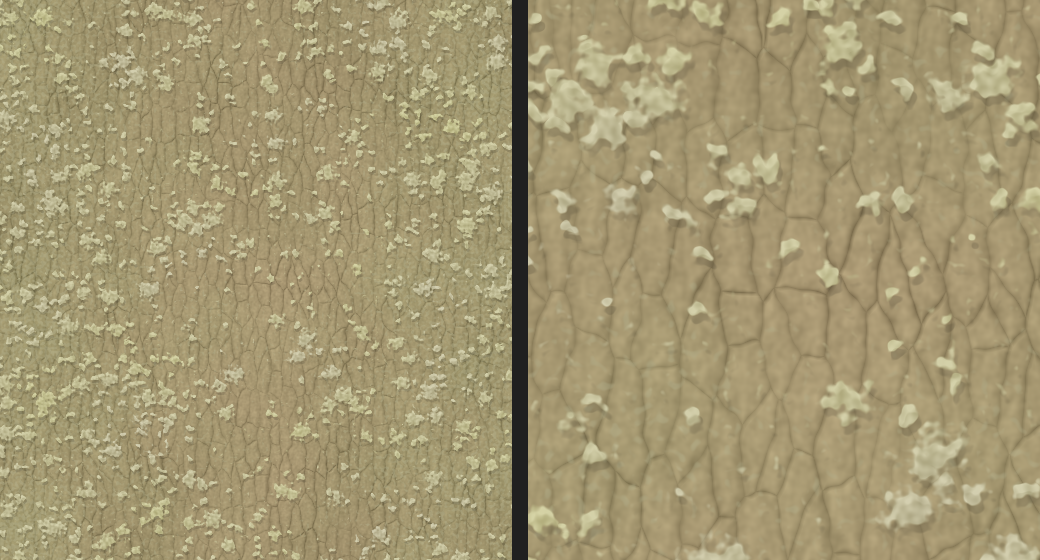
Left: the whole. Right: its middle third, enlarged.
Write a Shadertoy shader that draws this texture.

```glsl
// Draws old tree bark: cracked upright plates overgrown with pale tufts of lichen.

vec2 hash2(vec2 p) {
    vec3 h = fract(p.xyx * vec3(0.1031, 0.1030, 0.0973));
    h += dot(h, h.yzx + 33.33);
    return fract((h.xx + h.yz) * h.zy);
}

float cornerSlope(vec2 cell, vec2 offset) {
    float angle = 6.2832 * hash2(cell).x;
    return dot(vec2(cos(angle), sin(angle)), offset);
}

// Gradient noise, roughly -0.7 to 0.7
float noise(vec2 p) {
    vec2 i = floor(p), f = p - i;
    vec2 u = f * f * f * (f * (f * 6.0 - 15.0) + 10.0), e = vec2(1, 0);
    return mix(mix(cornerSlope(i, f), cornerSlope(i + e, f - e), u.x),
               mix(cornerSlope(i + e.yx, f - e.yx), cornerSlope(i + 1.0, f - 1.0), u.x), u.y);
}

vec2 noise2(vec2 p) {
    return vec2(noise(p), noise(p + 37.4));
}

vec2 plateSite(vec2 cell) {
    return 0.5 + vec2(0.68, 0.95) * (hash2(cell + 50.0) - 0.5);
}

// Distance to the nearest crack between tall Voronoi plates
float crackDistance(vec2 p) {
    vec2 scale = vec2(48, 20), q = p * scale, cell = floor(q), f = q - cell, nearest;
    float best = 9.0, edge = 1.0;
    for (int y = -1; y <= 1; y++)
    for (int x = -1; x <= 1; x++) {
        vec2 o = vec2(x, y), r = o + plateSite(cell + o) - f;
        if (dot(r, r) < best) { best = dot(r, r); nearest = r; }
    }
    for (int y = -2; y <= 2; y++)
    for (int x = -2; x <= 2; x++) {
        vec2 o = vec2(x, y), r = o + plateSite(cell + o) - f, gap = r - nearest;
        if (dot(gap, gap) < 0.0001) continue;
        vec2 n = normalize(gap), slope = scale * n;
        float d = dot(0.5 * (r + nearest), n) / length(slope);
        edge = min(edge, d * (1.0 + 0.8 * abs(slope.y) / length(slope)));
    }
    return edge;
}

// Bark relief: rounded plates with rough, fibrous faces
float barkHeight(vec2 p) {
    vec2 q = p + 0.007 * noise2(p * vec2(24, 13)) + 0.004 * noise2(p * vec2(75, 60));
    float depth = 0.65 + 0.7 * noise(p * vec2(17, 9) + 5.0);
    float plate = 1.0 - clamp(depth, 0.2, 1.0) * exp(-crackDistance(q) / 0.0027);
    return plate + 0.30 * noise(p * vec2(95, 55)) + 0.22 * noise(p * vec2(190, 140));
}

// Lichen cover: ragged tufts of two sizes, scattered on jittered grids
float lichenCover(vec2 p) {
    vec2 q = p + 0.009 * noise2(p * 65.0);
    float mask = 0.0;
    for (int layer = 0; layer < 2; layer++) {
        float size = layer == 0 ? 0.047 : 0.021;
        vec2 cell = floor(q / size);
        for (int y = -1; y <= 1; y++)
        for (int x = -1; x <= 1; x++) {
            vec2 id = cell + vec2(x, y), seed = id + 90.0 + 200.0 * float(layer);
            vec2 center = (id + hash2(seed)) * size, rnd = hash2(seed + 411.0);
            float density = 0.30 + 0.55 * noise(center * 5.5 + 3.0)
                          + 0.6 * abs(center.x - 0.5) * (1.0 - 0.4 * center.x);
            float radius = size * mix(0.28, 0.52, rnd.y);
            float tuft = 1.0 - length((q - center) * vec2(0.9, 1.1)) / radius;
            mask = max(mask, rnd.x < density ? tuft : 0.0);
        }
    }
    float fringe = noise(p * 105.0) + 0.7 * noise(p * 200.0);
    return smoothstep(0.05, 0.5, 1.3 * mask - 0.25 + 0.75 * fringe);
}

void mainImage(out vec4 fragColor, in vec2 fragCoord) {
    vec2 p = fragCoord / iResolution.y;

    // Bark tone: cracks, light from the upper left, grain and broad stains
    float h = barkHeight(p);
    float relief = h - barkHeight(p + vec2(-0.0018, 0.0022));
    float grain = noise(p * 230.0) + 0.6 * noise(p * 120.0 + 8.0);
    float stain = noise(p * vec2(6, 4)) + 0.5 * noise(p * vec2(21, 12));
    float tone = 0.14 * (h - 0.75) + 0.05 * relief + 0.035 * grain + 0.035 * stain;
    tone += 0.03 * exp(-12.0 * dot(p - vec2(0.48, 0.45), p - vec2(0.48, 0.45)));
    vec3 color = vec3(0.605, 0.555, 0.405) + tone * vec3(1.0, 0.95, 0.82);

    // Rosy bark in the middle, a thin green film towards the sides
    float film = smoothstep(0.0, 0.45, abs(p.x - 0.47)) + 0.7 * noise(p * 9.0 + 20.0);
    color += (film - 0.4) * vec3(-0.014, 0.008, -0.006);

    // Grey-green crust in fine specks
    float crust = smoothstep(0.25, 0.6, noise(p * 150.0 + 60.0) + 0.35 * film);
    color = mix(color, vec3(0.70, 0.69, 0.55), 0.4 * crust);

    // Lichen tufts with a soft shadow beneath
    float cover = lichenCover(p);
    float above = lichenCover(p + vec2(-0.002, 0.005));
    color *= 1.0 - 0.13 * above * (1.0 - cover);
    float leaf = 0.5 + 0.7 * noise(p * 170.0 + 14.0) + 0.35 * (cover - above);
    vec3 lichen = mix(vec3(0.66, 0.64, 0.47), vec3(0.85, 0.84, 0.69), clamp(leaf, 0.0, 1.0));
    lichen += noise(p * 7.0 + 70.0) * vec3(0.01, 0.02, -0.05);
    color = mix(color, lichen, 0.9 * cover);

    fragColor = vec4(color, 1.0);
}
```
